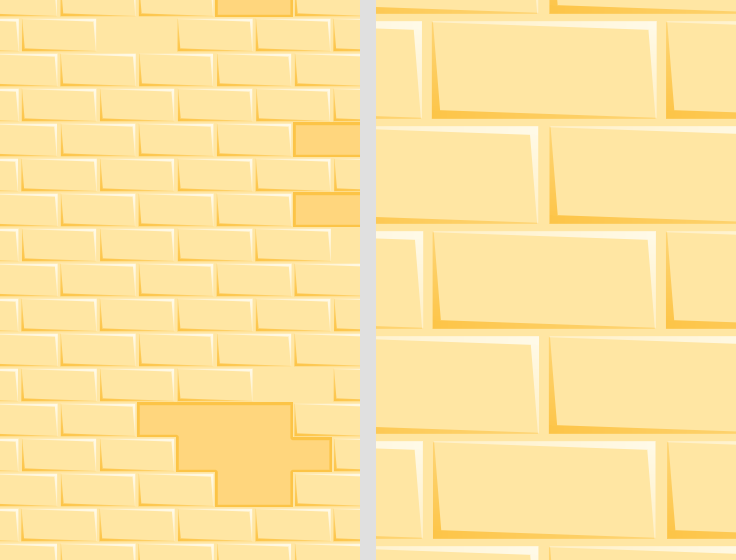
Left: the whole. Right: its middle third, enlarged.
A Shadertoy shader for this texture:

```glsl
// Pale yellow running-bond brick wall. Each brick has tapering highlight and
// shade wedges; scattered bricks and one larger patch are missing, and those
// openings are filled and outlined using the distance to the nearest brick.

#define ROWS 16.0          // brick rows per canvas height
#define BRICK_LENGTH 2.229 // brick length, in row heights
#define FIRST_JOINT 0.573  // first upright joint of the odd rows
#define INSET 0.035        // joint margin around a brick
#define WEDGE 0.085        // thick end of a bevel wedge
#define OUTLINE 0.078      // line width around the openings
#define PATCH_CENTRE vec2(2.85, 12.8) // in bricks and rows from the top
#define PATCH_RADIUS 1.28
#define FLAT_CHANCE 0.015  // share of bricks without bevel
#define SEED 7.0

const vec3 FACE = vec3(1.0, 0.90, 0.64);
const vec3 HIGHLIGHT = vec3(1.0, 0.98, 0.91);
const vec3 SHADE = vec3(0.99, 0.77, 0.28);
const vec3 OPENING = vec3(1.0, 0.84, 0.49);

float hash(vec2 p) {
    return fract(sin(dot(p, vec2(127.1, 311.7))) * 43758.5453);
}

// Every other row is shifted by half a brick.
float rowShift(float row) {
    return 0.5 * mod(row + 1.0, 2.0);
}

vec2 cellCorner(vec2 cell) {
    return vec2(FIRST_JOINT + BRICK_LENGTH * (cell.x + rowShift(cell.y)), cell.y);
}

float cellColumn(float x, float row) {
    return floor((x - FIRST_JOINT) / BRICK_LENGTH - rowShift(row));
}

// One random opening in each pair of rows, kept clear of the large patch.
bool isOpening(vec2 cell) {
    vec2 middle = vec2(cell.x + 0.5 + rowShift(cell.y), cell.y);
    float toPatch = length(middle - PATCH_CENTRE);
    float band = floor(cell.y / 2.0);
    float row = 2.0 * band + floor(2.0 * hash(vec2(band, SEED)));
    float column = floor(6.0 * hash(vec2(band, SEED + 3.0))) - 1.0;
    bool single = cell == vec2(column, row) && toPatch > 2.6;
    return single || toPatch < PATCH_RADIUS;
}

float boxDistance(vec2 p, vec2 halfSize) {
    vec2 q = abs(p) - halfSize;
    return length(max(q, 0.0)) + min(max(q.x, q.y), 0.0);
}

// Distance to the nearest remaining brick, negative inside one.
float brickDistance(vec2 p) {
    vec2 halfSize = 0.5 * vec2(BRICK_LENGTH, 1.0);
    float d = 1.0;
    for (float j = -1.0; j <= 1.0; j++) {
        float row = floor(p.y) + j;
        float column = cellColumn(p.x, row);
        for (float i = -1.0; i <= 1.0; i++) {
            vec2 cell = vec2(column + i, row);
            if (!isOpening(cell))
                d = min(d, boxDistance(p - cellCorner(cell) - halfSize, halfSize));
        }
    }
    return d;
}

// Coverage of a wedge along one side; t runs from its tip to its thick end.
float wedge(float depth, float t, float aa) {
    t = clamp(t, 0.0, 1.0);
    float width = WEDGE * mix(0.12, 1.0, t);
    return clamp((width - depth) / aa + 0.5, 0.0, 1.0) * mix(0.5, 1.0, t);
}

vec3 brickColour(vec2 p, vec2 cell, float aa) {
    if (hash(cell + SEED) < FLAT_CHANCE) return FACE;
    float wobble = 0.025 * hash(cell + 31.0);
    vec2 margin = vec2(INSET + wobble, INSET);
    vec2 size = vec2(BRICK_LENGTH, 1.0) - 2.0 * margin;
    vec2 q = p - cellCorner(cell) - margin;   // from the upper left corner
    vec2 t = q / size;
    float inside = clamp(0.5 - boxDistance(q - 0.5 * size, 0.5 * size) / aa, 0.0, 1.0);
    float light = max(wedge(q.y, t.x, aa), wedge(size.x - q.x, 1.0 - t.y, aa));
    float dark = max(wedge(q.x, t.y, aa), wedge(size.y - q.y, 1.0 - t.x, aa));
    vec3 colour = mix(FACE, SHADE, dark * inside);
    return mix(colour, HIGHLIGHT, light * inside);
}

void mainImage(out vec4 fragColor, in vec2 fragCoord) {
    // Units are row heights, y runs downwards; half a row is cut at the top.
    float aa = ROWS / iResolution.y;
    vec2 p = vec2(fragCoord.x, iResolution.y - fragCoord.y) * aa;
    p.y += 0.5;

    float row = floor(p.y);
    vec2 cell = vec2(cellColumn(p.x, row), row);
    vec3 colour = isOpening(cell) ? SHADE : brickColour(p, cell, aa);

    // Openings with their outline
    float d = brickDistance(p);
    vec3 opening = mix(SHADE, OPENING, smoothstep(-0.7 * aa, 0.7 * aa, d - OUTLINE));
    colour = mix(colour, opening, smoothstep(0.0, aa, d));
    fragColor = vec4(colour, 1.0);
}
```
